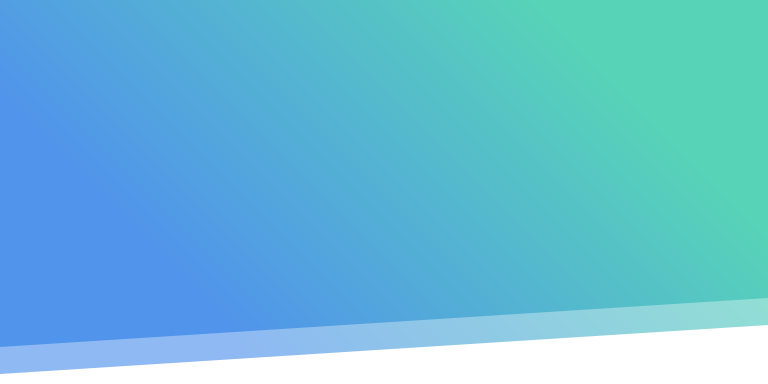
Reproduce this background procedurally as a Shadertoy shader.

```glsl
// Diagonal blue-to-green gradient above a slanted translucent stripe and white base.

const vec3 BLUE = vec3(0.316, 0.580, 0.922);
const vec3 GREEN = vec3(0.341, 0.827, 0.722);
const vec3 WHITE = vec3(1.0);

const float EDGE_SLOPE = 0.0638;
const float STRIPE_TOP = 0.0964;
const float STRIPE_BOTTOM = 0.0260;
const float STRIPE_OPACITY = 0.35;

// Linear blend along the 45 degree diagonal, flat outside [start, end].
vec3 diagonalGradient(vec2 p, float start, float end) {
    float t = clamp((p.x + p.y - start) / (end - start), 0.0, 1.0);
    return mix(BLUE, GREEN, t);
}

// Signed distance to a slanted line, positive above it.
float lineDistance(vec2 p, float height, float slope) {
    return (p.y - height - slope * p.x) / sqrt(1.0 + slope * slope);
}

// Antialiased coverage of the side below a line.
float coverBelow(float dist, float pixel) {
    return clamp(0.5 - dist / pixel, 0.0, 1.0);
}

void mainImage(out vec4 fragColor, in vec2 fragCoord) {
    // Canvas height is one unit.
    vec2 p = fragCoord / iResolution.y;
    float pixel = 1.0 / iResolution.y;

    vec3 color = diagonalGradient(p, 0.74, 2.38);

    // Pale stripe, then the solid base below it.
    float stripe = coverBelow(lineDistance(p, STRIPE_TOP, EDGE_SLOPE), pixel);
    float base = coverBelow(lineDistance(p, STRIPE_BOTTOM, EDGE_SLOPE), pixel);
    color = mix(color, WHITE, STRIPE_OPACITY * stripe);
    color = mix(color, WHITE, base);

    fragColor = vec4(color, 1.0);
}
```
